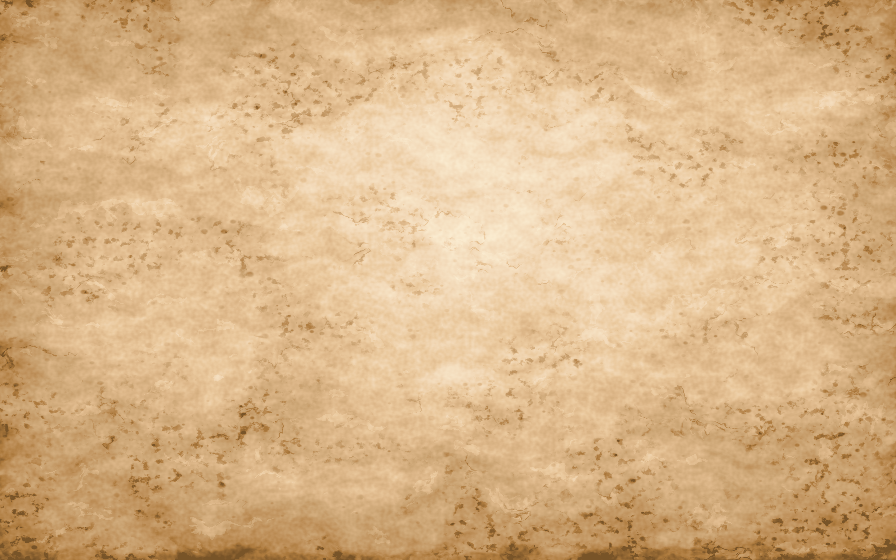
Reproduce this texture procedurally as a WebGL 1 fragment shader.

```glsl
precision highp float;
uniform vec2 u_resolution;

#define CENTRE_TONE 0.98
#define FALLOFF 0.64
#define EDGE_SHADE 0.14
#define CLOUD_DEPTH 0.32
#define STREAK_DEPTH 0.20
#define MOTTLE_DEPTH 0.24
#define PIT_DEPTH 0.30
#define CRACK_DEPTH 0.24
#define CHIP_LIFT 0.11
#define GRAIN_DEPTH 0.09

float hash(vec2 cell) {
  return fract(sin(dot(cell, vec2(127.1, 311.7))) * 43758.55);
}

float slope(vec2 cell, vec2 offset) {
  float angle = 6.2832 * hash(cell);
  return dot(vec2(cos(angle), sin(angle)), offset);
}

float gradientNoise(vec2 p) {
  vec2 i = floor(p), f = fract(p);
  vec2 u = f * f * f * (f * (f * 6.0 - 15.0) + 10.0);
  vec2 e = vec2(1.0, 0.0);
  float low = mix(slope(i, f), slope(i + e, f - e), u.x);
  float high = mix(slope(i + e.yx, f - e.yx), slope(i + 1.0, f - 1.0), u.x);
  return mix(low, high, u.y);
}

float fbm(vec2 p) {
  float sum = 0.0, amp = 0.5;
  for (int k = 0; k < 5; k++) {
    sum += amp * gradientNoise(p);
    p = p * 2.03 + vec2(19.3, 7.7);
    amp *= 0.53;
  }
  return sum;
}

// Sparse small oval holes, at most one per cell
float specks(vec2 p) {
  vec2 cell = floor(p);
  float cover = 0.0;
  for (int y = -1; y <= 1; y++) {
    for (int x = -1; x <= 1; x++) {
      vec2 c = cell + vec2(float(x), float(y));
      vec2 spot = c + vec2(hash(c + 3.1), hash(c + 8.4));
      float size = hash(c + 5.7);
      float radius = 0.05 + 0.13 * size * size * size;
      float dist = length((p - spot) * vec2(0.75, 1.1));
      float present = step(0.66, hash(c + 1.9));
      cover = max(cover, present * (1.0 - smoothstep(radius * 0.5, radius + 0.04, dist)));
    }
  }
  return cover;
}

float ramp(float low, float high, float t) {
  return clamp((t - low) / (high - low), 0.0, 1.0);
}

// Stone colours from deep brown to pale cream
vec3 stoneColour(float t) {
  vec3 c = mix(vec3(0.38, 0.26, 0.12), vec3(0.68, 0.48, 0.24), ramp(0.0, 0.26, t));
  c = mix(c, vec3(0.75, 0.57, 0.36), ramp(0.26, 0.40, t));
  c = mix(c, vec3(0.80, 0.65, 0.46), ramp(0.40, 0.53, t));
  c = mix(c, vec3(0.87, 0.72, 0.54), ramp(0.53, 0.67, t));
  c = mix(c, vec3(0.92, 0.79, 0.62), ramp(0.67, 0.79, t));
  c = mix(c, vec3(0.95, 0.85, 0.72), ramp(0.79, 0.91, t));
  return mix(c, vec3(0.98, 0.92, 0.81), ramp(0.91, 1.1, t));
}

void main() {
  vec2 uv = gl_FragCoord.xy / u_resolution;
  vec2 p = gl_FragCoord.xy / u_resolution.y;
  vec2 q = p + 0.10 * vec2(fbm(p * 4.0), fbm(p * 4.0 + 17.0));
  vec2 ragged = q + 0.03 * vec2(fbm(p * 26.0 + 3.0), fbm(p * 26.0 + 29.0));

  // Light pool and worn borders
  float away = length(uv - vec2(0.54, 0.64));
  vec2 inset = min(uv, 1.0 - uv) * vec2(u_resolution.x / u_resolution.y, 1.0);
  float margin = min(inset.x, inset.y);
  float tone = CENTRE_TONE - FALLOFF * away - EDGE_SHADE * exp(-margin / 0.08);

  // Layered sediment
  float streaks = fbm(q * vec2(8.0, 28.0) + 5.0);
  tone += CLOUD_DEPTH * fbm(q * vec2(3.0, 7.0) + 2.0);
  tone += STREAK_DEPTH * streaks;
  tone += MOTTLE_DEPTH * fbm(p * vec2(28.0, 38.0) + 40.0);

  // Pale chips with crisp outlines
  float chips = smoothstep(0.20, 0.23, fbm(ragged * vec2(9.0, 22.0) + 51.0));
  tone += CHIP_LIFT * chips * (0.4 + away);

  // Clusters of fine pits over soft stains
  float cluster = smoothstep(-0.02, 0.24, fbm(q * vec2(5.0, 6.5) + 9.0) + 0.2 * away - 0.06);
  float pits = smoothstep(0.06, 0.24, fbm(p * vec2(52.0, 66.0) + 71.0));
  tone -= cluster * (PIT_DEPTH * pits + 0.06);
  tone -= PIT_DEPTH * specks(p * 30.0) * (0.35 + 0.65 * cluster);

  // Crumbling cracks, shaded along one side
  float level = fbm(ragged * vec2(5.0, 10.0) + 31.0);
  float region = smoothstep(0.0, 0.16, fbm(p * vec2(5.0, 6.0) + 83.0));
  float gaps = smoothstep(-0.12, 0.12, fbm(p * 32.0 + 13.0));
  float crack = 1.0 - smoothstep(0.002, 0.022, abs(level));
  float shade = smoothstep(-0.01, 0.01, level) * exp(-20.0 * max(level, 0.0));
  tone -= region * (CRACK_DEPTH * crack * gaps + 0.07 * shade);

  // Broken stains along the rim, darkest at the foot
  float rim = exp(-margin / 0.025);
  tone -= 0.14 * rim * smoothstep(0.0, 0.12, fbm(ragged * vec2(9.0, 16.0) + 63.0));
  tone -= 0.13 * (1.0 - smoothstep(0.004, 0.024, p.y + 0.05 * streaks));

  tone += GRAIN_DEPTH * gradientNoise(p * 140.0);
  vec3 colour = stoneColour(max(tone, 0.08));
  gl_FragColor = vec4(colour, 1.0);
}
```
